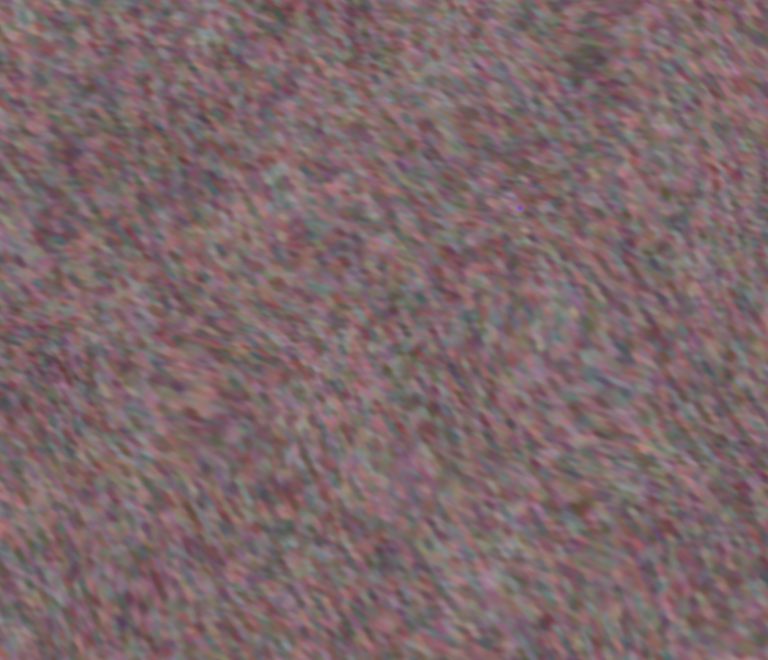
A WebGL 1 fragment shader for this texture:

```glsl
precision highp float;

uniform vec2 u_resolution;

// Colour: mean tone and the axes along which grains vary
const vec3 BASE_COLOR = vec3(0.489, 0.408, 0.418);
const vec3 LIGHT_AXIS = vec3(0.037, 0.036, 0.034);
const vec3 RED_GREEN_AXIS = vec3(0.021, -0.018, 0.002);
const vec3 BLUE_YELLOW_AXIS = vec3(-0.014, 0.001, 0.021);

// Grain: cells per canvas height, across and along the fibres
const vec2 FIBRE_FREQ = vec2(88.0, 41.0);
const vec2 CROSS_FREQ = vec2(118.0, 64.0);
const float FIBRE_ANGLE = 0.56;
const float CROSS_ANGLE = 1.05;
const float FIBRE_GAIN = 2.1;
const float CROSS_GAIN = 1.4;

// Large scale variation
const float BEND_FREQ = 5.0;
const float BEND_AMOUNT = 0.02;
const float TILT = 0.18;
const float CLOUD_FREQ = 9.0;
const float CLOUD_GAIN = 0.9;

// Lone violet speck
const vec3 SPECK_COLOR = vec3(0.50, 0.26, 0.86);
const vec2 SPECK_CENTER = vec2(0.788, 0.685);
const float SPECK_RADIUS = 0.006;

float hash(vec2 p) {
  vec3 q = fract(vec3(p.xyx) * 0.1031);
  q += dot(q, q.yzx + 33.33);
  return fract((q.x + q.y) * q.z);
}

// Smooth value noise in -1..1
float noise(vec2 p) {
  vec2 cell = floor(p);
  vec2 f = fract(p);
  f = f * f * f * (f * (f * 6.0 - 15.0) + 10.0);
  float low = mix(hash(cell), hash(cell + vec2(1.0, 0.0)), f.x);
  float high = mix(hash(cell + vec2(0.0, 1.0)), hash(cell + vec2(1.0, 1.0)), f.x);
  return mix(low, high, f.y) * 2.0 - 1.0;
}

vec2 rotate(vec2 p, float angle) {
  float c = cos(angle);
  float s = sin(angle);
  return vec2(c * p.x + s * p.y, c * p.y - s * p.x);
}

// Slanted fibres crossed by finer, flatter ones; about unit deviation
float grain(vec2 p, float seed) {
  vec2 fibre = rotate(p, FIBRE_ANGLE) * FIBRE_FREQ + seed;
  vec2 cross_fibre = rotate(p, CROSS_ANGLE) * CROSS_FREQ + seed * 1.7;
  return FIBRE_GAIN * noise(fibre) + CROSS_GAIN * noise(cross_fibre);
}

// Bends the fibres gently and flattens them towards the top
vec2 bend(vec2 p) {
  vec2 sway = vec2(noise(p * BEND_FREQ + 211.0), noise(p * BEND_FREQ + 257.0));
  return p + BEND_AMOUNT * sway + vec2(0.0, TILT * p.y * p.y);
}

float clouds(vec2 p) {
  vec2 q = rotate(p, CROSS_ANGLE) * CLOUD_FREQ;
  return noise(q + 307.0) + 0.7 * noise(q * 2.3 + 359.0);
}

void main() {
  vec2 p = gl_FragCoord.xy / u_resolution.y;
  vec2 q = bend(p);

  // Independent grain fields for brightness and for both tint axes
  float light = grain(q, 401.0) + CLOUD_GAIN * clouds(p);
  float red_green = grain(q, 523.0);
  float blue_yellow = grain(q, 647.0);

  vec3 color = BASE_COLOR
    + LIGHT_AXIS * light
    + RED_GREEN_AXIS * red_green
    + BLUE_YELLOW_AXIS * blue_yellow;

  float speck = 1.0 - smoothstep(0.0, SPECK_RADIUS, distance(p, SPECK_CENTER));
  color = mix(color, SPECK_COLOR, speck);

  gl_FragColor = vec4(clamp(color, 0.0, 1.0), 1.0);
}
```
